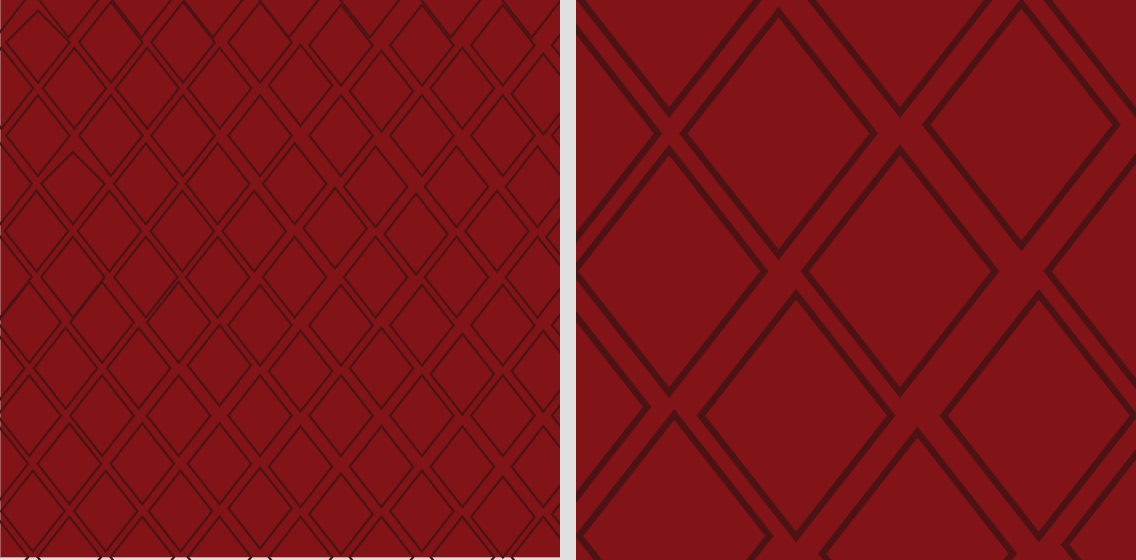
Left: the whole. Right: its middle third, enlarged.
Reproduce this pattern procedurally as a WebGL 1 fragment shader.

```glsl
precision highp float;

uniform vec2 u_resolution;

#define SHEET 768.0                    // canvas height in drawing units
#define ROW_PITCH 64.0
#define COLUMN_PITCH 100.0
#define WIDE_FROM 2.4                  // column where the spacing widens
#define WIDE_EXTRA 0.11                // relative widening beyond it
#define HALF_SIZE vec2(43.5, 55.5)
#define LINE_WIDTH 3.1
#define BOTTOM_STRIP 3.7
#define LEFT_STRIP 0.5
#define FIELD_COLOR vec3(0.51, 0.08, 0.09)
#define LINE_COLOR vec3(0.30, 0.07, 0.08)
#define PALE_COLOR vec3(0.92, 0.85, 0.85)

// 1 when the whole-numbered row lies within first..last
float inRows(float row, float first, float last) {
  return step(first - 0.5, row) * step(row, last + 0.5);
}

float columnToX(float column) {
  return 50.0 + COLUMN_PITCH * (column + WIDE_EXTRA * max(column - WIDE_FROM, 0.0));
}

float xToColumn(float x) {
  float even = (x - 50.0) / COLUMN_PITCH;
  return min(even, WIDE_FROM + (even - WIDE_FROM) / (1.0 + WIDE_EXTRA));
}

// Sideways slips of whole row groups, separate on the left and right
float slipX(float row, float column) {
  float left = 1.0 - smoothstep(1.4, 2.6, column);
  float right = smoothstep(2.2, 3.0, column);
  float leftSlip = 2.0 * inRows(row, 1.0, 3.0) - 10.0 * inRows(row, 7.0, 9.0)
                 - 5.0 * inRows(row, 10.0, 12.0);
  return left * leftSlip - 8.0 * right * inRows(row, 4.0, 6.0)
       - inRows(row, 0.0, 0.0) * mix(6.0, 16.0, right);
}

// Uneven heights: a slow wave plus a stagger that recurs every third row
float slipY(float row, float column) {
  float wave = -2.0 - 2.0 * sin((row - 0.5) * 1.0472);
  float phase = mod(row, 3.0);
  float lower = step(6.5, row);
  float start = 2.5 + 0.5 * mod(row, 2.0) - lower;
  float n = max(floor(column - start + 0.5), 0.0);
  float stagger = 2.0 * n - 6.0 * mod(n, 2.0);
  float drop = 4.0 * step(3.75 - lower, column);
  return wave + inRows(phase, 2.0, 2.0) * stagger + inRows(phase, 1.0, 1.0) * drop;
}

float diamondDistance(vec2 p, vec2 halfSize) {
  vec2 q = abs(p) / halfSize;
  return (q.x + q.y - 1.0) * halfSize.x * halfSize.y / length(halfSize);
}

// Distance to the nearest outline, with y measured downward
float outlineDistance(vec2 p) {
  float nearest = SHEET;
  float nearRow = floor((p.y + 3.0) / ROW_PITCH + 0.5);
  float nearColumn = xToColumn(p.x);
  for (int j = -1; j <= 1; j++) {
    float row = nearRow + float(j);
    float offset = 0.5 - 0.5 * mod(row, 2.0);
    for (int i = -1; i <= 1; i++) {
      float column = floor(nearColumn - offset + 0.5) + offset + float(i);
      vec2 center = vec2(columnToX(column) + slipX(row, column),
                         ROW_PITCH * row - 3.0 + slipY(row, column));
      vec2 local = p - center;
      vec2 halfSize = HALF_SIZE;

      // Two diamonds near the left edge have a flattened top
      float flattened = (inRows(row, 1.0, 1.0) + inRows(row, 4.0, 4.0))
                      * inRows(floor(column), 0.0, 0.0);
      if (flattened > 0.5 && local.y < 0.0) halfSize.y = 43.5;

      nearest = min(nearest, abs(diamondDistance(local, halfSize)));
    }
  }
  return nearest;
}

// Soft coverage of the side where the distance is negative
float coverage(float dist, float pixel) {
  return clamp(0.5 - dist / pixel, 0.0, 1.0);
}

void main() {
  float pixel = SHEET / u_resolution.y;
  vec2 p = gl_FragCoord.xy * pixel;
  p.y = SHEET - p.y;

  // Pale slivers along the left and bottom edges
  float pale = max(coverage(p.x - LEFT_STRIP, pixel),
                   coverage(SHEET - BOTTOM_STRIP - p.y, pixel));
  vec3 color = mix(FIELD_COLOR, PALE_COLOR, pale);

  // Diamond outlines
  float line = coverage(outlineDistance(p) - 0.5 * LINE_WIDTH, pixel);
  color = mix(color, LINE_COLOR, line);

  gl_FragColor = vec4(color, 1.0);
}
```
